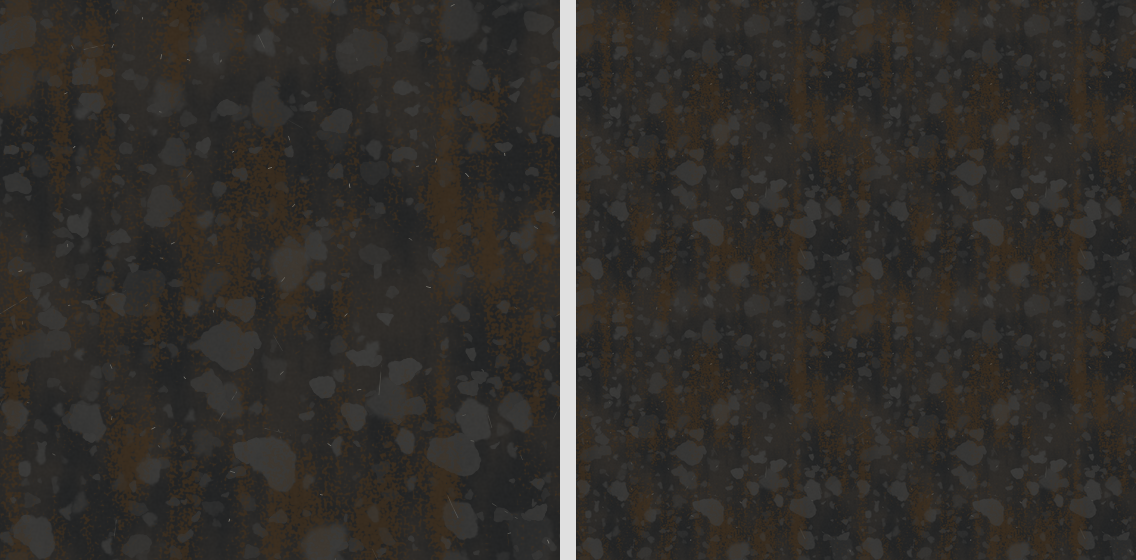
Left: one tile. Right: repeated 2 by 2.
Reproduce this texture procedurally as a Shadertoy shader.

```glsl
// Dark weathered metal: soft grey paint spots over a stained near-black base,
// with grainy rust in vertical runs and a few fine pale scratches.
// Wrapped gradient noise and wrapped cell scatters make it tile.

#define BASE_DARK   vec3(0.138, 0.142, 0.144)
#define BASE_LIGHT  vec3(0.186, 0.175, 0.162)
#define SPOT_GREY   vec3(0.238, 0.237, 0.232)
#define RUST_BROWN  vec3(0.252, 0.182, 0.105)
#define SCRATCH_PALE vec3(0.58, 0.57, 0.53)
#define RUST_LEVEL  0.14
#define RUST_OPACITY 0.68
#define SPOT_WOBBLE 0.011
#define GRAIN       0.022

const float TAU = 6.28318;

// Integer hash of a wrapped cell, three values in 0..1
vec3 hash3(vec2 cell, float seed) {
    uvec3 v = uvec3(ivec3(vec3(cell, seed)));
    v = v * 1664525u + 1013904223u;
    v.x += v.y * v.z; v.y += v.z * v.x; v.z += v.x * v.y;
    v ^= v >> 16u;
    v.x += v.y * v.z; v.y += v.z * v.x; v.z += v.x * v.y;
    return vec3(v >> 8u) / 16777216.0;
}

vec2 wrapCell(vec2 cell, vec2 period) {
    return floor(mod(cell + 0.5, period));
}

float cornerDot(vec2 cell, vec2 offset, vec2 period, float seed) {
    float a = TAU * hash3(wrapCell(cell, period), seed).x;
    return dot(vec2(cos(a), sin(a)), offset);
}

// Gradient noise with a whole number of cells per tile
float noise(vec2 uv, vec2 period, float seed) {
    vec2 p = uv * period, i = floor(p), f = p - i;
    vec2 u = f * f * f * (f * (f * 6.0 - 15.0) + 10.0);
    vec2 e = vec2(1.0, 0.0);
    float low = mix(cornerDot(i, f, period, seed),
                    cornerDot(i + e.xy, f - e.xy, period, seed), u.x);
    float high = mix(cornerDot(i + e.yx, f - e.yx, period, seed),
                     cornerDot(i + e.xx, f - e.xx, period, seed), u.x);
    return mix(low, high, u.y);
}

float fbm(vec2 uv, vec2 period, float seed) {
    float sum = 0.0, amp = 0.5;
    for (int k = 0; k < 4; k++) {
        sum += amp * noise(uv, period, seed + float(k));
        period *= 2.0;
        amp *= 0.5;
    }
    return sum;
}

// Irregular rounded spots, each with its own size, opacity and softness
float spots(vec2 uv, float count, float density, float seed) {
    vec2 p = uv * count, cell = floor(p);
    float cover = 0.0;
    for (int y = -1; y <= 1; y++)
    for (int x = -1; x <= 1; x++) {
        vec2 c = cell + vec2(x, y), id = wrapCell(c, vec2(count));
        vec3 place = hash3(id, seed), look = hash3(id, seed + 1.0);
        if (look.z > density) continue;
        vec2 d = p - c - mix(vec2(0.18), vec2(0.82), place.xy);
        float a = atan(d.y, d.x);
        float radius = mix(0.16, 0.42, place.z * place.z);
        radius *= 1.0 + 0.16 * sin(2.0 * a + TAU * look.x)
                      + 0.11 * sin(3.0 * a + TAU * look.y);
        float soft = mix(0.0015 * count, 0.15, pow(look.x, 4.0));
        float shape = 1.0 - smoothstep(-soft, soft, length(d) - radius);
        cover = max(cover, shape * mix(0.35, 1.0, look.y));
    }
    return cover;
}

// Thin straight marks, one per occupied cell
float scratches(vec2 uv, float count, float reach, float density, float seed) {
    vec2 p = uv * count, cell = floor(p);
    float pixel = count / iResolution.y, width = 0.0006 * count, mark = 0.0;
    for (int y = -1; y <= 1; y++)
    for (int x = -1; x <= 1; x++) {
        vec2 c = cell + vec2(x, y), id = wrapCell(c, vec2(count));
        vec3 place = hash3(id, seed), look = hash3(id, seed + 1.0);
        if (look.z > density) continue;
        vec2 d = p - c - place.xy;
        float a = TAU * 0.5 * place.z;
        vec2 dir = vec2(cos(a), sin(a));
        float halfLength = reach * mix(0.3, 1.0, look.x);
        float along = clamp(dot(d, dir), -halfLength, halfLength);
        float dist = length(d - dir * along);
        float line = clamp((width - dist) / pixel + 0.5, 0.0, 1.0);
        mark = max(mark, line * mix(0.25, 1.0, look.y));
    }
    return mark;
}

void mainImage(out vec4 fragColor, in vec2 fragCoord) {
    vec2 uv = fragCoord / iResolution.xy;
    float grain = 0.6 * noise(uv, vec2(90.0), 11.0) + 0.8 * noise(uv, vec2(190.0), 12.0);

    // Stained base with faint vertical runs
    float stain = fbm(uv, vec2(5.0), 20.0) + 0.5 * fbm(uv, vec2(18.0, 3.0), 25.0);
    vec3 color = mix(BASE_DARK, BASE_LIGHT, smoothstep(-0.24, 0.24, stain));

    // Paint spots in three sizes, with warped outlines
    vec2 warp = vec2(fbm(uv, vec2(26.0), 30.0), fbm(uv, vec2(26.0), 35.0));
    vec2 bent = uv + SPOT_WOBBLE * 2.0 * warp;
    float cover = max(spots(bent, 9.0, 0.48, 40.0), spots(bent, 17.0, 0.55, 43.0));
    cover = max(cover, 0.85 * spots(bent, 32.0, 0.4, 46.0));
    color = mix(color, SPOT_GREY, cover * (0.92 + 0.2 * stain));

    // Speckled rust, gathered in patches and vertical streaks
    float patches = 0.8 * fbm(uv, vec2(4.0), 50.0) + 0.9 * fbm(uv, vec2(17.0, 3.0), 55.0);
    float rust = smoothstep(-0.12, 0.12, patches + 0.5 * grain - RUST_LEVEL);
    color = mix(color, RUST_BROWN, rust * RUST_OPACITY * mix(1.0, 0.45, cover));

    // Fine grain, long scratches and short bright chips
    color += GRAIN * grain * 0.6;
    float broken = smoothstep(-0.2, 0.15, noise(uv, vec2(70.0), 60.0));
    float marks = 0.4 * broken * scratches(uv, 9.0, 0.3, 0.3, 61.0);
    marks = max(marks, scratches(uv, 18.0, 0.07, 0.22, 64.0));
    fragColor = vec4(mix(color, SCRATCH_PALE, marks), 1.0);
}
```
